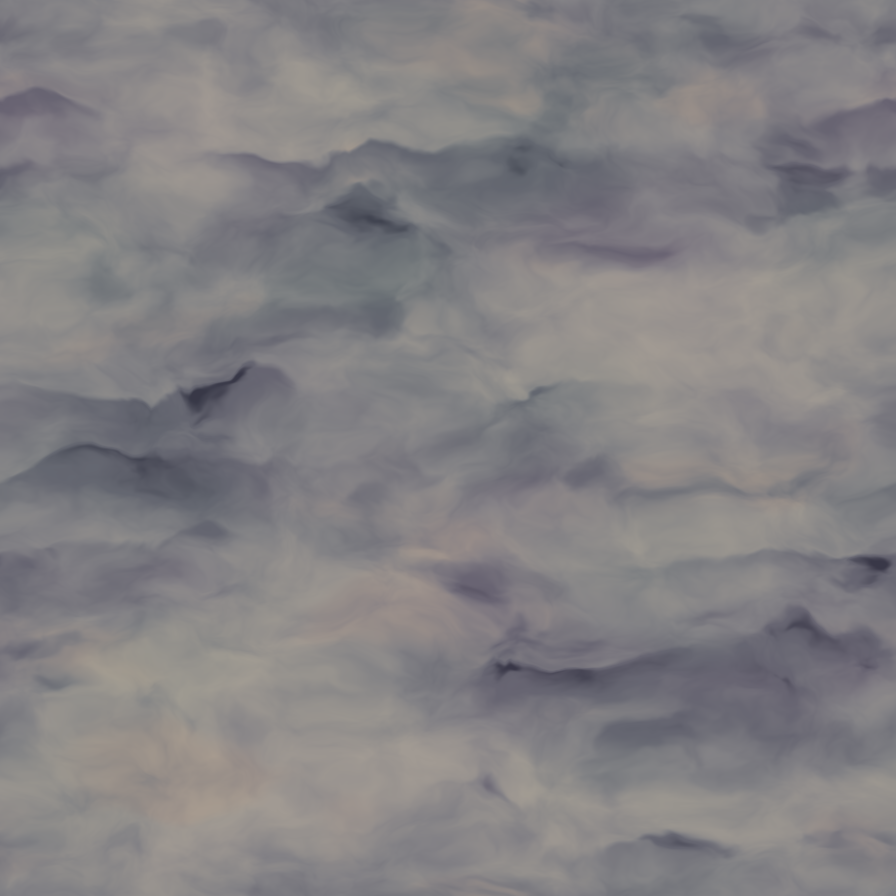
Write a WebGL 2 fragment shader that draws this texture.

```glsl
#version 300 es
precision highp float;
// Overcast sky of soft, flat cloud banks that tiles in both directions.
// Wrapping gradient noise bends the space; each bank is a billowed ridge that is
// dark under its upper edge and fades downwards, and a tone ramp colours the sum.

uniform vec2 u_resolution;
out vec4 fragColor;

const float TAU = 6.2831853;
const int BANKS = 9;

const vec3 INK    = vec3(0.22, 0.22, 0.28);
const vec3 SHADOW = vec3(0.40, 0.40, 0.445);
const vec3 SLATE  = vec3(0.51, 0.507, 0.522);
const vec3 HAZE   = vec3(0.615, 0.594, 0.567);

float hash(ivec2 cell, int seed) {
    uint h = uint(cell.x) * 374761393u + uint(cell.y) * 668265263u + uint(seed) * 974711u;
    h = (h ^ (h >> 13)) * 1274126177u;
    h = (h ^ (h >> 15)) * 2246822519u;
    return float((h ^ (h >> 16)) & 0xffffu) / 65536.0;
}

// Dot product of a corner's random unit gradient with the offset from it.
float corner(ivec2 cell, ivec2 period, vec2 offset, int seed) {
    ivec2 wrapped = ((cell % period) + period) % period;
    float angle = TAU * hash(wrapped, seed);
    return dot(vec2(cos(angle), sin(angle)), offset);
}

// Gradient noise with a whole number of cells across the unit tile.
float gradientNoise(vec2 uv, ivec2 period, int seed) {
    vec2 p = uv * vec2(period);
    ivec2 c = ivec2(floor(p));
    vec2 f = fract(p);
    vec2 s = f * f * f * (f * (f * 6.0 - 15.0) + 10.0);
    float a = corner(c, period, f, seed);
    float b = corner(c + ivec2(1, 0), period, f - vec2(1, 0), seed);
    float d = corner(c + ivec2(0, 1), period, f - vec2(0, 1), seed);
    float e = corner(c + ivec2(1, 1), period, f - vec2(1, 1), seed);
    return mix(mix(a, b, s.x), mix(d, e, s.x), s.y);
}

float fbm(vec2 uv, ivec2 period, int octaves, int seed) {
    float sum = 0.0, amplitude = 1.0;
    for (int i = 0; i < octaves; i++) {
        sum += amplitude * gradientNoise(uv, period, seed + i);
        period *= 2;
        amplitude *= 0.5;
    }
    return sum;
}

// Rounded puffs divided by soft creases.
float billow(vec2 uv, ivec2 period, int octaves, int seed) {
    float sum = 0.0, amplitude = 1.0;
    for (int i = 0; i < octaves; i++) {
        float n = gradientNoise(uv, period, seed + i);
        sum += amplitude * (sqrt(n * n + 0.002) - 0.2);
        period *= 2;
        amplitude *= 0.55;
    }
    return sum;
}

vec2 warp(vec2 uv, ivec2 period, vec2 amount, int seed) {
    return uv + amount * vec2(fbm(uv, period, 4, seed), fbm(uv, period, 4, seed + 20));
}

// Shade of one bank: a crisp or misty top edge, then a fade downwards.
float bankShade(vec2 uv, float level, int seed) {
    vec2 along = vec2(uv.x, 0.37);
    float ridge = level + 0.10 * gradientNoise(along, ivec2(2, 1), seed)
                + 0.05 * billow(along, ivec2(6, 1), 2, seed + 3);
    float depth = fract(ridge - uv.y);
    float mist = smoothstep(-0.25, 0.35, gradientNoise(uv, ivec2(4, 3), seed + 7));
    float strength = smoothstep(-0.25, 0.34, gradientNoise(uv, ivec2(3, 2), seed + 8));
    return strength * smoothstep(0.0, mix(0.010, 0.050, mist), depth) * exp(-15.0 * depth);
}

vec3 toneRamp(float tone) {
    vec3 c = mix(INK, SHADOW, smoothstep(0.22, 0.40, tone));
    c = mix(c, SLATE, clamp((tone - 0.40) / 0.11, 0.0, 1.0));
    return mix(c, HAZE, clamp((tone - 0.51) / 0.105, 0.0, 1.15));
}

void main() {
    vec2 uv = gl_FragCoord.xy / u_resolution;
    vec2 drift = warp(uv, ivec2(4, 6), vec2(0.06, 0.03), 11);
    vec2 curl = warp(drift, ivec2(11, 15), vec2(0.020, 0.016), 61);

    // Stacked banks
    float banks = 0.0;
    for (int i = 0; i < BANKS; i++) {
        float level = (float(i) + 0.7 * hash(ivec2(i, 5), 3)) / float(BANKS);
        banks += bankShade(curl, level, 100 + 17 * i);
    }

    // Broad light, puffs, wisps and sparse dark hollows
    float broad = fbm(drift, ivec2(2, 5), 4, 301);
    float puffs = billow(curl, ivec2(7, 11), 4, 331);
    float wisps = fbm(curl, ivec2(16, 24), 4, 511);
    float hollows = smoothstep(0.16, 0.64, fbm(curl, ivec2(6, 12), 4, 361));
    float tone = 0.558 + 0.18 * broad + 0.11 * puffs
               - 0.17 * banks - hollows * (0.05 + 0.22 * min(banks, 1.0));
    tone = min(tone, 0.56 + 0.05 * tanh((tone - 0.56) / 0.05));
    tone += 0.045 * wisps;

    // Slow drifts of peach in the light and plum or blue in the shade
    float warmth = smoothstep(0.08, 0.45, fbm(drift, ivec2(3, 6), 3, 401));
    float plum = fbm(drift, ivec2(3, 5), 3, 431);
    float shade = 1.0 - smoothstep(0.44, 0.58, tone);
    vec3 colour = toneRamp(tone);
    colour += warmth * (1.0 - shade) * vec3(0.025, 0.0, -0.012);
    colour += plum * mix(vec3(0.006, -0.006, 0.006), vec3(0.022, -0.012, 0.010), shade);
    fragColor = vec4(colour, 1.0);
}
```
